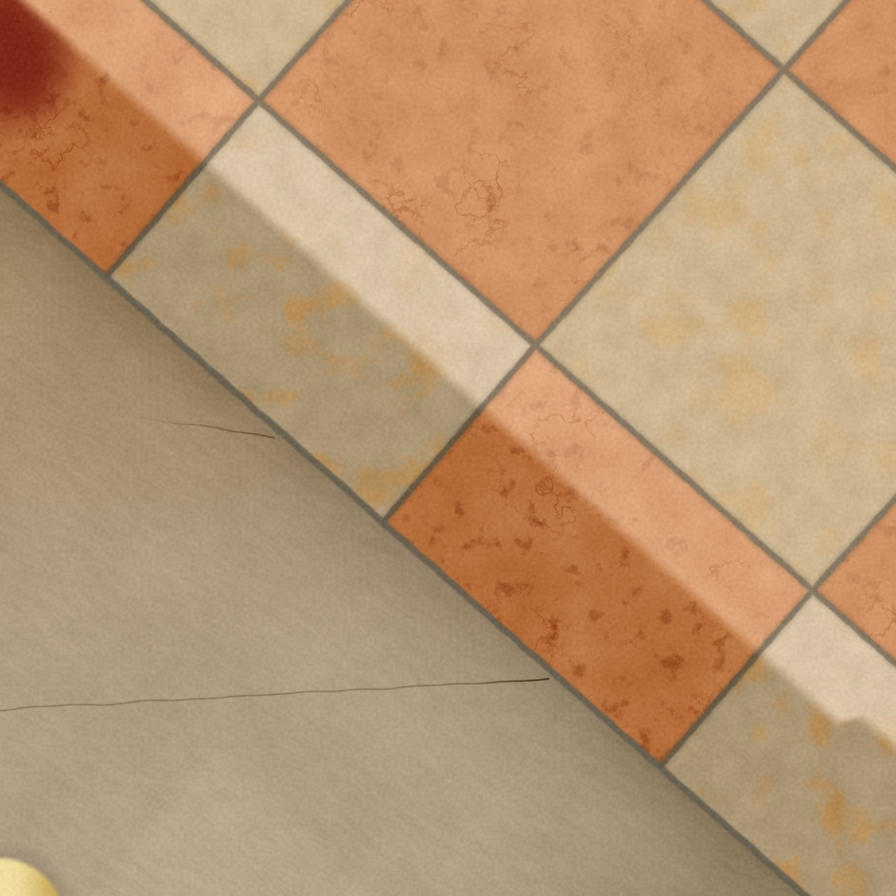
A Shadertoy shader for this texture:

```glsl
// Checkered terracotta and cream tiles meeting a plain stone floor, seen askew.
// A skewed lattice gives tiles and grout; a soft shadow crosses the border row.
// Gradient noise adds the mottling, veins and grain.

const vec2 JOINT = vec2(0.5977, 0.6146);    // lattice origin on the canvas
const vec2 ALONG = vec2(0.3092, -0.2734);   // one tile along the border
const vec2 ACROSS = vec2(0.2773, 0.3073);   // one tile away from the floor
const float TILE_HEIGHT = 0.413;            // lattice unit as canvas distance
const float BORDER = -0.63;                 // lattice row where the floor begins

vec2 hashGradient(vec2 cell) {
    float angle = 6.2832 * fract(sin(dot(cell, vec2(127.1, 311.7))) * 43758.5);
    return vec2(cos(angle), sin(angle));
}

float gradientNoise(vec2 p) {
    vec2 i = floor(p), f = p - i;
    vec2 w = f * f * f * (f * (f * 6.0 - 15.0) + 10.0);
    vec2 e = vec2(1.0, 0.0);
    float low = mix(dot(hashGradient(i), f), dot(hashGradient(i + e), f - e), w.x);
    float high = mix(dot(hashGradient(i + e.yx), f - e.yx),
                     dot(hashGradient(i + 1.0), f - 1.0), w.x);
    return mix(low, high, w.y);
}

float fbm(vec2 p) {
    float sum = 0.0, gain = 0.6;
    for (int i = 0; i < 5; i++) {
        sum += gain * gradientNoise(p);
        p = mat2(1.6, 1.2, -1.2, 1.6) * p + 3.7;
        gain *= 0.55;
    }
    return sum;
}

float segmentDistance(vec2 p, vec2 a, vec2 b) {
    vec2 d = b - a;
    return length(p - a - d * clamp(dot(p - a, d) / dot(d, d), 0.0, 1.0));
}

float stroke(float dist, float halfWidth, float blur) {
    return 1.0 - smoothstep(halfWidth - blur, halfWidth + blur, dist);
}

// Amount of shade on the tiles, with a small step at the right
float shadeMask(vec2 grid) {
    float edge = -0.222 + 0.053 * smoothstep(1.28, 1.33, grid.x);
    return 1.0 - smoothstep(edge - 0.022, edge + 0.022, grid.y);
}

vec3 creamTile(vec2 p, float shade, float strip) {
    vec3 lit = mix(vec3(0.80, 0.71, 0.565), vec3(0.85, 0.765, 0.65), strip);
    vec3 color = mix(lit, vec3(0.665, 0.585, 0.455), shade);
    float stain = smoothstep(0.0, 0.35, fbm(p * 15.0 + 4.0));
    vec3 ochre = mix(vec3(0.83, 0.67, 0.46), vec3(0.73, 0.54, 0.30), shade);
    color = mix(color, ochre, stain * mix(0.55 - 0.3 * strip, 0.75, shade));
    return color + 0.06 * fbm(p * 28.0);
}

vec3 orangeTile(vec2 p, float shade, float strip) {
    vec3 lit = mix(vec3(0.815, 0.575, 0.395), vec3(0.86, 0.635, 0.465), strip);
    vec3 color = mix(lit, vec3(0.715, 0.435, 0.235), shade);
    float mottle = fbm(p * 13.0);
    color += vec3(0.07, 0.09, 0.09) * mottle;
    float patches = smoothstep(0.0, 0.3, fbm(p * 6.0 + 9.0));
    float vein = stroke(abs(fbm(p * 18.0 + 2.0)), 0.025, 0.025);
    color -= vec3(0.07, 0.09, 0.08) * vein * patches;
    float pits = smoothstep(0.12, 0.4, fbm(p * 38.0));
    return color - vec3(0.10, 0.11, 0.08) * pits * mix(0.5, 0.9, shade);
}

vec3 stoneFloor(vec2 p, vec2 grid, float edgeDistance) {
    vec3 color = mix(vec3(0.69, 0.62, 0.515), vec3(0.645, 0.555, 0.42),
                     smoothstep(0.15, 0.75, p.y));
    color = mix(color, vec3(0.60, 0.53, 0.405), 0.8 * smoothstep(0.5, 0.85, p.x));
    // Contact shade and faint reflected panel
    color -= vec3(0.11, 0.11, 0.10) * exp(-edgeDistance * 22.0);
    color += 0.022 * smoothstep(0.03, 0.10, grid.x)
           * smoothstep(1.36, 1.43, -grid.y);
    // Fibres run roughly parallel to the border
    vec2 fibre = vec2(dot(p, vec2(0.85, -0.53)), dot(p, vec2(0.53, 0.85)));
    color += 0.035 * fbm(fibre * vec2(28.0, 95.0)) + 0.04 * fbm(p * 7.0);
    // Hairline cracks
    vec2 bent = p + vec2(0.0, 0.003 * gradientNoise(p * 22.0));
    float longCrack = stroke(segmentDistance(bent, vec2(-0.02, 0.207), vec2(0.612, 0.242)), 0.001, 0.001);
    float shortCrack = stroke(segmentDistance(bent, vec2(0.156, 0.534), vec2(0.306, 0.512)), 0.001, 0.001);
    color -= 0.20 * longCrack * mix(0.65, 1.5, smoothstep(0.5, 0.6, p.x));
    return color - 0.16 * shortCrack * smoothstep(0.12, 0.30, p.x);
}

void mainImage(out vec4 fragColor, in vec2 fragCoord) {
    vec2 p = fragCoord / iResolution.y;
    float pixel = 1.0 / iResolution.y;
    vec2 grid = inverse(mat2(ALONG, ACROSS)) * (p - JOINT);
    grid.x += 0.022 * min(grid.y, 0.0);

    // Tiles
    vec2 id = floor(grid);
    float shade = shadeMask(grid);
    float strip = 1.0 - step(0.0, grid.y);
    vec2 local = p + id * 7.3;
    bool isOrange = mod(id.x + id.y, 2.0) > 0.5;
    vec3 color = isOrange ? orangeTile(local, shade, strip) : creamTile(local, shade, strip);

    // Dark red reflection in the upper left
    float blot = length((p - vec2(0.008, 0.947)) * vec2(1.0, 0.9)) + 0.02 * fbm(p * 12.0);
    color = mix(color, vec3(0.47, 0.12, 0.075), 0.88 * shade * (1.0 - smoothstep(0.03, 0.10, blot)));

    // Grout between the tiles
    vec2 toLine = TILE_HEIGHT * abs(fract(grid + 0.5) - 0.5);
    float lineDistance = min(toLine.x, toLine.y) + 0.0012 * gradientNoise(p * 65.0);
    vec3 grout = mix(vec3(0.51, 0.46, 0.38), vec3(0.39, 0.34, 0.26), shade);
    color *= 1.0 - 0.10 * stroke(lineDistance, 0.006, 0.004);
    color = mix(color, grout, 0.92 * stroke(lineDistance, 0.0033, 0.0008 + pixel));

    // Floor and its border joint
    float borderDistance = (grid.y - BORDER) * TILE_HEIGHT + 0.0015 * gradientNoise(p * 40.0);
    float floorMask = 1.0 - smoothstep(-pixel, pixel, borderDistance);
    color = mix(color, stoneFloor(p, grid, max(-borderDistance, 0.0)), floorMask);
    color = mix(color, vec3(0.39, 0.37, 0.31), 0.9 * stroke(abs(borderDistance), 0.0038, 0.001 + pixel));

    // Rounded pale yellow object in the lower corner
    float knob = length(p - vec2(0.0, -0.03));
    color *= 1.0 - 0.15 * stroke(knob, 0.08, 0.018);
    vec3 knobColor = mix(vec3(0.94, 0.87, 0.62), vec3(0.78, 0.66, 0.34), smoothstep(0.01, 0.07, p.x));
    color = mix(color, knobColor, stroke(knob, 0.072, 0.003 + pixel));

    color += 0.035 * gradientNoise(p * 230.0);
    fragColor = vec4(clamp(color, 0.0, 1.0), 1.0);
}
```
